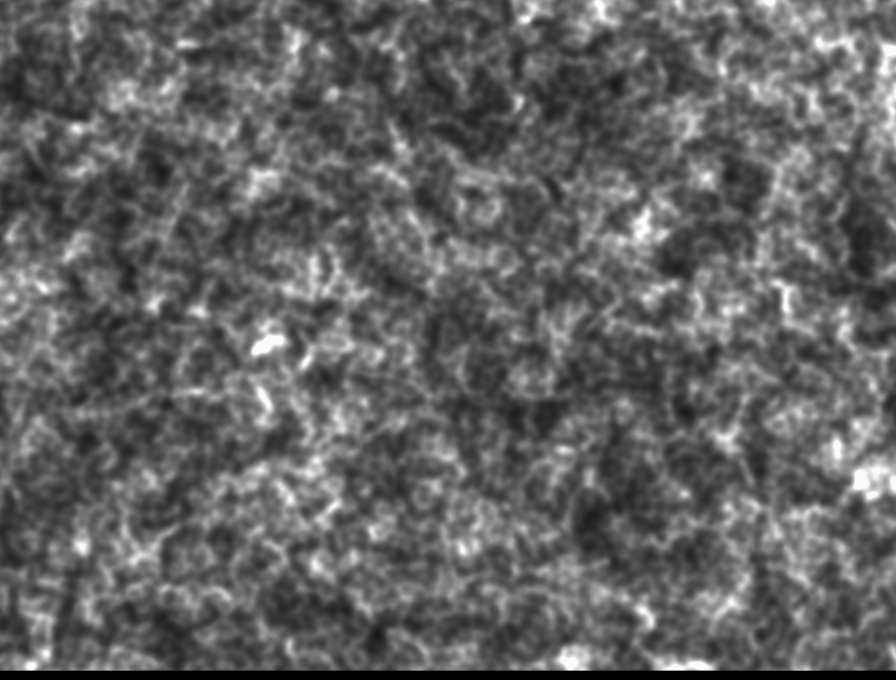
Reproduce this texture procedurally as a Shadertoy shader.

```glsl
// Blurry grey mineral grain with pale clumps, dark hollows and a black strip along the bottom.

float hash(vec2 p) {
    vec3 q = fract(p.xyx * vec3(0.1031, 0.1030, 0.0973));
    q += dot(q, q.yzx + 33.33);
    return fract((q.x + q.y) * q.z);
}

// Dot product of the offset with a random unit gradient at a lattice corner
float corner(vec2 cell, vec2 offset) {
    float angle = 6.2832 * hash(cell);
    return dot(vec2(cos(angle), sin(angle)), offset);
}

// Gradient noise scaled to a spread of about one
float noise(vec2 p) {
    vec2 i = floor(p), f = p - i;
    vec2 u = f * f * f * (f * (f * 6.0 - 15.0) + 10.0);
    float low = mix(corner(i, f), corner(i + vec2(1, 0), f - vec2(1, 0)), u.x);
    float high = mix(corner(i + vec2(0, 1), f - vec2(0, 1)), corner(i + vec2(1), f - vec2(1)), u.x);
    return mix(low, high, u.y) / 0.22;
}

mat2 rotation(float a) {
    return mat2(cos(a), sin(a), -sin(a), cos(a));
}

// Sparse soft pale clumps, one candidate per cell
float clumps(vec2 p) {
    vec2 home = floor(p);
    float glow = 0.0;
    for (int y = -1; y <= 1; y++)
    for (int x = -1; x <= 1; x++) {
        vec2 cell = home + vec2(x, y);
        vec2 centre = cell + vec2(hash(cell + 17.3), hash(cell + 71.9));
        float radius = mix(0.16, 0.4, pow(hash(cell + 5.1), 2.0));
        float present = step(0.68, hash(cell + 43.7));
        float blob = 1.0 - smoothstep(0.45, 1.3, length(p - centre) / radius);
        glow = max(glow, present * blob);
    }
    return glow;
}

void mainImage(out vec4 fragColor, in vec2 fragCoord) {
    vec2 p = fragCoord / iResolution.y;
    vec2 warp = vec2(noise(p * 17.0 + 40.0), noise(p * 17.0 + 90.0));
    vec2 q = p + 0.006 * warp;

    // Broad patches
    float tone = 0.30 * noise(rotation(0.5) * q * 3.2 + 11.0);
    tone += 0.36 * noise(rotation(1.2) * q * 6.7 + 23.0);
    tone += 0.42 * noise(rotation(2.1) * q * 13.5 + 37.0);

    // Small grains from two crossed layers, then fine speckle
    tone += 0.44 * noise(rotation(0.8) * q * 25.0 + 53.0);
    tone += 0.42 * noise(rotation(2.7) * q * 33.0 + 71.0);
    tone += 0.34 * noise(rotation(0.3) * p * 60.0 + 97.0);

    // Pale clumps and slow brightening towards the upper right
    tone += 1.15 * clumps(q * 9.0 + 6.0);
    tone += 0.45 * (p.x / 1.32 - 0.5) + 0.3 * (p.y - 0.5);

    // Skewed contrast: many mid greys, few near-whites
    float grey = min(exp(-1.0 + 0.375 * tone), 0.98);

    // Bottom strip
    grey *= smoothstep(0.0124, 0.0150, p.y);
    fragColor = vec4(vec3(grey), 1.0);
}
```
